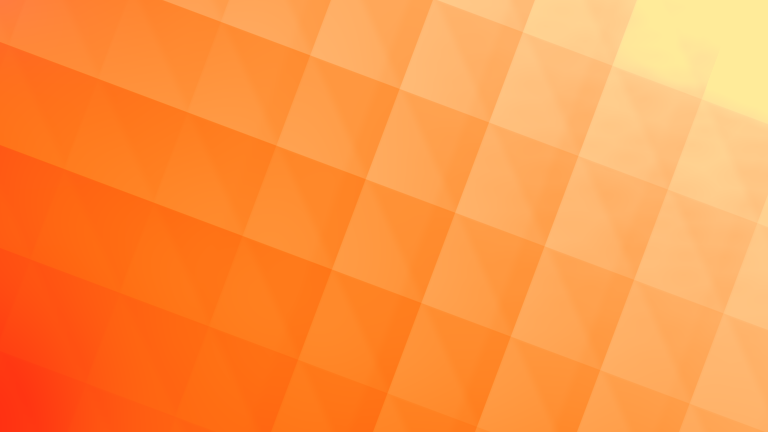
A Shadertoy shader for this background:

```glsl
// A warm gradient from red to pale yellow, overlaid with a tilted square grid.
// Each tile is shaded by sawtooth ramps along both grid axes and a soft diagonal
// fold; cellular noise adds faint facets toward the bright side.

#define TILT 0.3588                  // grid angle in radians
#define TILE vec2(0.2211, 0.2232)    // tile size in canvas heights
#define ANCHOR vec2(0.926, 0.792)    // one grid corner in canvas heights
#define BAND_DEPTH 0.105             // contrast across falling edges
#define STRIPE_DEPTH 0.065           // contrast across rising edges
#define FOLD_DEPTH 0.024             // contrast of the diagonal folds
#define FACET_DEPTH 0.035            // strength of the cellular facets
#define GLOW_DEPTH 0.06              // lift of the yellow corner
#define SHADE_FLOOR 0.39             // green level where the orange levels off

vec2 hash2(vec2 p) {
    p = vec2(dot(p, vec2(127.1, 311.7)), dot(p, vec2(269.5, 183.3)));
    return fract(sin(p) * 43758.5);
}

// Distance to the nearest scattered point
float cellular(vec2 p) {
    vec2 base = floor(p), local = fract(p);
    float nearest = 2.0;
    for (int j = -1; j <= 1; j++)
    for (int i = -1; i <= 1; i++) {
        vec2 cell = vec2(i, j);
        nearest = min(nearest, length(cell + hash2(base + cell) - local));
    }
    return nearest;
}

// Ramp from -0.5 to 0.5 with a smoothed drop
float sawtooth(float x, float soft) {
    float t = fract(x);
    return t - 0.5 - smoothstep(1.0 - soft, 1.0, t);
}

// Smooth maximum of a value and a floor
float softFloor(float x, float low) {
    float d = x - low;
    return low + 0.5 * (d + sqrt(d * d + 0.001));
}

// Orange ramp indexed by its green level
vec3 warmRamp(float green) {
    return vec3(1.0, green, 0.07 + 0.53 * smoothstep(0.40, 0.90, green));
}

void mainImage(out vec4 fragColor, in vec2 fragCoord) {
    vec2 uv = fragCoord / iResolution.xy;
    vec2 pos = fragCoord / iResolution.y;
    float soft = 1.5 / (iResolution.y * TILE.x);

    // Tilted grid: x runs right and down, y runs down and left
    float c = cos(TILT), s = sin(TILT);
    vec2 rel = pos - ANCHOR;
    vec2 grid = vec2(c * rel.x - s * rel.y, -s * rel.x - c * rel.y) / TILE;
    vec2 tile = fract(grid);

    // Broad light, levelling off at the lower left
    float tone = softFloor(0.285 + 0.40 * uv.x + 0.20 * uv.y, SHADE_FLOOR);

    // Sawtooth shading along both axes
    float bandFade = mix(1.0, 0.3, smoothstep(0.15, 0.95, uv.x))
                   * (1.0 - 0.85 * smoothstep(1.4, 3.8, grid.y));
    float stripeFade = mix(0.06, 1.0, smoothstep(0.2, 0.52, uv.x))
                     * mix(1.0, 0.5, smoothstep(0.7, 1.0, uv.x));
    tone += BAND_DEPTH * bandFade * sawtooth(grid.y, soft);
    tone -= STRIPE_DEPTH * stripeFade * sawtooth(grid.x, soft);

    // Diagonal folds and a soft strip beside each rising edge
    vec2 inside = smoothstep(0.0, soft, tile) * smoothstep(0.0, soft, 1.0 - tile);
    float mask = inside.x * inside.y * mix(0.6, 1.0, smoothstep(0.1, 0.5, uv.x));
    float side = tile.x - tile.y;
    float fold = smoothstep(-0.05, 0.12, side) * (1.0 - 0.8 * max(side, 0.0));
    tone -= FOLD_DEPTH * mask * (fold - 0.4);
    tone -= 0.015 * inside.x * stripeFade * smoothstep(0.70, 0.82, tile.x);

    // Red along the left edge and in the lower corner
    tone -= 0.17 * exp(-dot(uv * uv, vec2(60.0, 10.0)));
    tone -= 0.04 * exp(-14.0 * uv.x) * smoothstep(0.95, 0.5, uv.y);

    // Faceted texture and the yellow corner above one falling edge
    float facet = cellular(pos * vec2(9.0, 18.0)) - 0.5;
    float bright = smoothstep(0.45, 1.0, uv.x) * smoothstep(0.0, 0.7, uv.y);
    tone += FACET_DEPTH * bright * facet;
    float glow = smoothstep(1.6, 2.5, grid.x)
               * smoothstep(-0.95, -1.2, grid.y + 0.2 * facet);
    vec2 corner = uv - 1.0;
    tone += GLOW_DEPTH * (glow + exp(-12.0 * dot(corner, corner)));

    vec3 color = warmRamp(clamp(tone, 0.18, 0.92));
    color.b += 0.14 * exp(-7.0 * length(uv - vec2(0.0, 1.0)));
    fragColor = vec4(color, 1.0);
}
```
